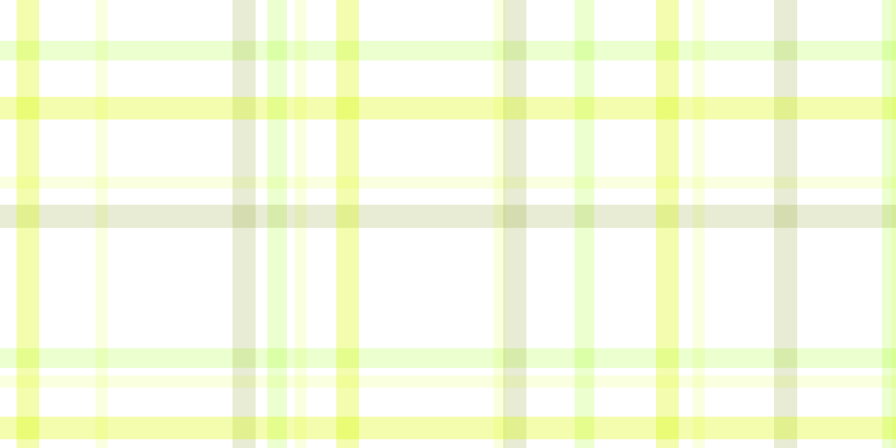
Give the GLSL for this pattern, as a Shadertoy shader.

```glsl
// Pale plaid: four translucent stripe families cross on a white ground.
// Each family repeats on its own pitch along both axes, so the bands drift
// in and out of step; every crossing darkens by plain alpha blending.

const float THREADS = 384.0;                // threads per canvas height
const vec3  GROUND  = vec3(1.0);

// Ink colour and opacity
const vec4 YELLOW = vec4(0.85, 0.97, 0.0, 0.32);
const vec4 GREEN  = vec4(0.58, 1.00, 0.0, 0.19);
const vec4 OLIVE  = vec4(0.47, 0.56, 0.0, 0.17);
const vec4 CREAM  = vec4(0.85, 1.00, 0.0, 0.12);

// Stripe layout in threads: first centre from left, from top, pitch, width
const vec4 YELLOW_SET = vec4( 23.9,  92.7, 274.1, 19.4);
const vec4 GREEN_SET  = vec4(237.5,  43.4, 263.5, 16.8);
const vec4 OLIVE_SET  = vec4(209.2, 185.4, 232.1, 19.8);
const vec4 CREAM_SET  = vec4( 87.1, 156.5, 170.6, 10.4);

// Antialiased coverage of the vertical (x) and horizontal (y) stripes
vec2 stripeCoverage(vec2 p, vec4 layout_, float pixel) {
    float pitch = layout_.z;
    vec2 fromCentre = abs(mod(p - layout_.xy + 0.5 * pitch, pitch) - 0.5 * pitch);
    return clamp((0.5 * layout_.w - fromCentre) / pixel + 0.5, 0.0, 1.0);
}

// Lay one family over the cloth, once per direction
vec3 weave(vec3 cloth, vec2 p, vec4 ink, vec4 layout_, float pixel) {
    vec2 alpha = ink.a * stripeCoverage(p, layout_, pixel);
    cloth = mix(cloth, ink.rgb, alpha.x);
    return mix(cloth, ink.rgb, alpha.y);
}

void mainImage(out vec4 fragColor, in vec2 fragCoord) {
    float pixel = THREADS / iResolution.y;  // threads per pixel
    vec2 p = vec2(fragCoord.x, iResolution.y - fragCoord.y) * pixel;

    vec3 cloth = GROUND;
    cloth = weave(cloth, p, CREAM,  CREAM_SET,  pixel);
    cloth = weave(cloth, p, GREEN,  GREEN_SET,  pixel);
    cloth = weave(cloth, p, OLIVE,  OLIVE_SET,  pixel);
    cloth = weave(cloth, p, YELLOW, YELLOW_SET, pixel);

    fragColor = vec4(cloth, 1.0);
}
```
